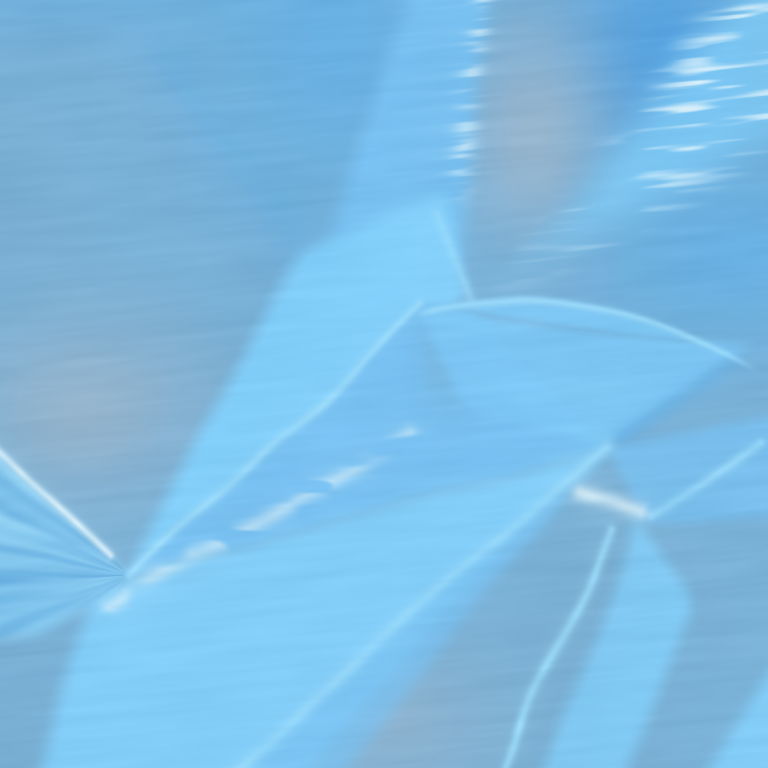
Give the GLSL for this texture, as a Shadertoy shader.

```glsl
// Crumpled translucent blue plastic film with soft facets, creases and brushed glints.

const vec2 GRAIN = vec2(9.0, 95.0);
const vec3 HAZE  = vec3(0.48, 0.685, 0.825);
const vec3 DUSK  = vec3(0.60, 0.71, 0.80);
const vec3 DEEP  = vec3(0.34, 0.64, 0.88);
const vec3 BLUE  = vec3(0.40, 0.69, 0.89);
const vec3 AZURE = vec3(0.47, 0.755, 0.945);
const vec3 SKY   = vec3(0.51, 0.81, 0.98);
const vec3 PALE  = vec3(0.61, 0.86, 0.98);
const vec3 GLINT = vec3(0.84, 0.93, 0.97);

float hash(vec2 p) {
    return fract(sin(dot(p, vec2(127.1, 311.7))) * 43758.5453);
}

float noise(vec2 p) {
    vec2 i = floor(p), f = fract(p);
    f = f * f * (3.0 - 2.0 * f);
    return mix(mix(hash(i), hash(i + vec2(1, 0)), f.x),
               mix(hash(i + vec2(0, 1)), hash(i + vec2(1, 1)), f.x), f.y);
}

float fbm(vec2 p) {
    float sum = 0.0, amp = 0.5;
    for (int i = 0; i < 4; i++) {
        sum += amp * noise(p);
        p = p * 2.03 + 17.3;
        amp *= 0.5;
    }
    return sum;
}

// Soft elliptical spot
float glow(vec2 p, vec2 center, vec2 radius) {
    vec2 d = (p - center) / radius;
    return exp(-dot(d, d));
}

// Soft half plane to the left of the line a-b
float side(vec2 p, vec2 a, vec2 b, float soft) {
    vec2 d = normalize(b - a), q = p - a;
    return smoothstep(-soft, soft, d.x * q.y - d.y * q.x);
}

// Convex four-sided facet, corners counterclockwise
float facet(vec2 p, vec2 a, vec2 b, vec2 c, vec2 d, float soft) {
    return side(p, a, b, soft) * side(p, b, c, soft)
         * side(p, c, d, soft) * side(p, d, a, soft);
}

// Thin fold line with a bright core and a faint halo
float crease(vec2 p, vec2 a, vec2 b, float width) {
    vec2 d = b - a, q = p - a;
    float t = clamp(dot(q, d) / dot(d, d), 0.0, 1.0);
    float r = length(q - d * t) / width;
    return (0.8 * exp(-r * r) + 0.2 * exp(-r * 0.6)) * (0.65 + 0.35 * noise(p * 38.0));
}

// Fine wrinkles radiating from a pinched point
float rays(vec2 p, vec2 pinch, float count) {
    vec2 d = p - pinch;
    return noise(vec2(atan(d.y, -d.x) * count, length(d) * 5.0));
}

vec3 background(vec2 p) {
    vec3 col = mix(HAZE, AZURE, 0.2 * fbm(p * 4.0));
    col = mix(col, BLUE, 0.9 * glow(p, vec2(0.44, 0.96), vec2(0.17, 0.25)));
    col = mix(col, BLUE, 0.5 * glow(p, vec2(0.12, 1.02), vec2(0.3, 0.08)));
    col = mix(col, DEEP, glow(p, vec2(0.85, 0.94), vec2(0.14, 0.17)));
    col = mix(col, BLUE, 0.9 * glow(p, vec2(0.98, 0.67), vec2(0.26, 0.12)));
    col = mix(col, DUSK, 0.9 * glow(p, vec2(0.70, 0.83), vec2(0.09, 0.15)));
    col = mix(col, DUSK, 0.85 * glow(p, vec2(0.11, 0.47), vec2(0.14, 0.11)));
    return mix(col, DUSK, 0.55 * glow(p, vec2(0.52, 0.06), vec2(0.12, 0.1)));
}

vec3 addFacets(vec3 col, vec2 p) {
    vec2 pinch = vec2(0.17, 0.25), knot = vec2(0.55, 0.60), hub = vec2(0.79, 0.42);
    // Neck and long central band
    col = mix(col, AZURE, 0.95 * facet(p, vec2(0.42, 0.68), vec2(0.60, 0.64), vec2(0.645, 1.1), vec2(0.56, 1.1), 0.02));
    col = mix(col, SKY, facet(p, pinch, vec2(0.61, 0.61), vec2(0.58, 0.75), vec2(0.39, 0.68), 0.016));
    // Body below the band
    col = mix(col, AZURE, facet(p, pinch, hub, vec2(0.62, 0.59), knot, 0.009));
    col = mix(col, SKY, 0.95 * facet(p, vec2(0.02, -0.1), vec2(0.34, -0.06), hub, vec2(0.12, 0.235), 0.018));
    col = mix(col, AZURE, 0.7 * facet(p, vec2(0.28, -0.03), vec2(0.42, -0.03), vec2(0.62, 0.2), hub, 0.018));
    col = mix(col, HAZE, 0.45 * glow(p, vec2(0.58, 0.52), vec2(0.035, 0.06)));
    // Fan at the left
    float fan = facet(p, vec2(-0.05, 0.16), vec2(0.05, 0.17), pinch, vec2(-0.05, 0.46), 0.012);
    col = mix(col, mix(BLUE, PALE, rays(p, pinch, 14.0)), 0.9 * fan);
    // Flap and wing at the right
    float flap = facet(p, vec2(0.60, 0.47), hub, vec2(0.98, 0.55), knot, 0.012);
    flap = max(flap, side(p, knot, vec2(0.98, 0.55), 0.01) * smoothstep(0.008, -0.008, p.y - 0.61 + 1.1 * pow(p.x - 0.70, 2.0)));
    col = mix(col, mix(AZURE, SKY, fbm(p * vec2(8.0, 34.0))), 0.9 * flap);
    col = mix(col, AZURE, 0.8 * facet(p, hub, vec2(0.84, 0.32), vec2(1.1, 0.33), vec2(1.1, 0.47), 0.012));
    // Leaf and lower corner
    col = mix(col, SKY, 0.85 * facet(p, vec2(0.68, -0.07), vec2(0.79, -0.07), vec2(0.9, 0.21), vec2(0.83, 0.33), 0.016));
    return mix(col, SKY, 0.9 * facet(p, vec2(0.86, -0.07), vec2(1.1, -0.1), vec2(1.1, 0.3), vec2(1.02, 0.17), 0.02));
}

vec3 addCreases(vec3 col, vec2 p) {
    vec2 pinch = vec2(0.17, 0.25), knot = vec2(0.55, 0.60), hub = vec2(0.79, 0.42);
    // Shaded folds
    col = mix(col, BLUE, 0.7 * crease(p, vec2(0.81, 0.435), vec2(0.96, 0.53), 0.012));
    col = mix(col, HAZE, 0.7 * crease(p, vec2(0.70, 0.03), vec2(0.80, 0.29), 0.016));
    col = mix(col, BLUE, 0.5 * crease(p, vec2(0.0, 0.18), pinch, 0.006));
    col = mix(col, BLUE, 0.4 * crease(p, vec2(0.22, 0.92), vec2(0.38, 0.70), 0.03));
    // Lit folds
    col = mix(col, GLINT, crease(p, vec2(-0.01, 0.42), vec2(0.145, 0.275), 0.005));
    col = mix(col, PALE, crease(p, pinch, knot, 0.006));
    col = mix(col, PALE, 0.8 * crease(p, vec2(0.28, -0.02), hub, 0.008));
    col = mix(col, PALE, crease(p, vec2(0.645, -0.02), vec2(0.795, 0.31), 0.006));
    col = mix(col, PALE, 0.9 * crease(p, vec2(0.85, 0.33), vec2(0.99, 0.42), 0.006));
    col = mix(col, PALE, 0.7 * crease(p, vec2(0.57, 0.72), vec2(0.615, 0.61), 0.007));
    float arc = (p.y - 0.61 + 1.1 * pow(p.x - 0.70, 2.0)) / 0.005;
    col = mix(col, PALE, 0.8 * exp(-arc * arc) * smoothstep(0.54, 0.57, p.x) * smoothstep(1.0, 0.94, p.x));
    // Broken glints
    float patchy = smoothstep(0.3, 0.65, noise(p * vec2(22.0, 60.0)));
    col = mix(col, GLINT, 0.7 * patchy * crease(p, vec2(0.14, 0.21), vec2(0.53, 0.43), 0.011));
    return mix(col, GLINT, 0.9 * crease(p, vec2(0.755, 0.358), vec2(0.835, 0.335), 0.011));
}

void mainImage(out vec4 fragColor, in vec2 fragCoord) {
    vec2 uv = fragCoord / iResolution.xy;
    vec2 p = uv + 0.014 * (vec2(noise(uv * 9.0), noise(uv * 9.0 + 40.0)) - 0.5);
    vec3 col = addCreases(addFacets(background(p), p), p);

    // Brushed streaks, strongest on the sheen at the upper right
    vec2 brushed = vec2(uv.x, uv.y - 0.1 * uv.x) * GRAIN;
    float streak = 0.6 * noise(brushed) + 0.4 * noise(brushed * 2.1 + 9.0);
    float sheen = facet(p, vec2(0.70, 0.66), vec2(1.1, 0.87), vec2(1.1, 1.1), vec2(0.95, 1.01), 0.04);
    col = mix(col, SKY, 0.75 * sheen);
    col = mix(col, GLINT, sheen * smoothstep(0.5, 0.8, streak));
    float neck = crease(p, vec2(0.60, 0.76), vec2(0.63, 1.02), 0.016);
    col = mix(col, GLINT, 0.8 * neck * smoothstep(0.4, 0.7, streak));
    col += 0.035 * (streak - 0.5) + 0.02 * (fbm(uv * 12.0) - 0.47);
    fragColor = vec4(clamp(col, 0.0, 1.0), 1.0);
}
```
